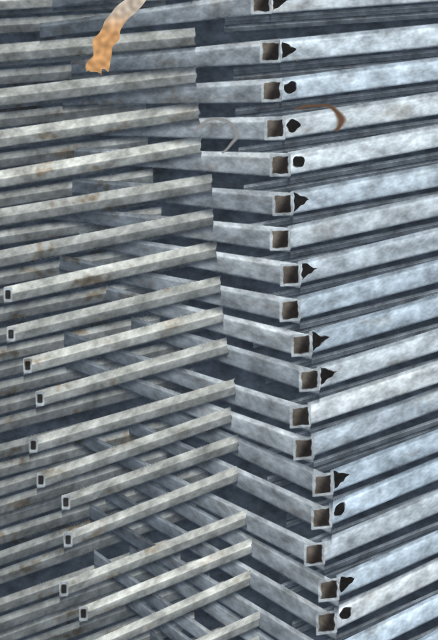
Write a Shadertoy shader that draws this pattern.

```glsl
#define ROWS 17.5
#define FIRST_ROW -3
#define LAST_ROW 22
#define RIGHT_HALF 0.315
#define MIDDLE_HALF 0.33
#define LEFT_HALF 0.25
#define WEAR 0.27
#define SHADOW 0.75
#define DARK_METAL vec3(0.13, 0.16, 0.20)
#define LIGHT_METAL vec3(0.83, 0.87, 0.89)
#define WARM vec3(1.03, 1.0, 0.95)

float pixel;  // one pixel in row units

float hash(float n) { return fract(sin(n * 127.1 + 3.7) * 4375.85); }

vec2 gradientAt(vec2 c) {
  float a = 6.2832 * hash(dot(c, vec2(1.0, 2.45)));
  return vec2(cos(a), sin(a));
}

float noise(vec2 p) {
  vec2 i = floor(p), f = p - i, u = f * f * (3.0 - 2.0 * f), e = vec2(1, 0);
  return mix(mix(dot(gradientAt(i), f), dot(gradientAt(i + e), f - e), u.x),
    mix(dot(gradientAt(i + e.yx), f - e.yx), dot(gradientAt(i + 1.0), f - 1.0), u.x), u.y);
}

float cover(float d) { return smoothstep(pixel, -pixel, d); }

float box(vec2 p, vec2 size) {
  vec2 q = abs(p) - size;
  return length(max(q, 0.0)) + min(max(q.x, q.y), 0.0);
}

vec3 metal(float tone) { return mix(DARK_METAL, LIGHT_METAL, tone); }

// Two-faced sloping bar with a soft shadow below; y points down
void bar(inout vec3 col, inout vec2 grain, vec2 p, vec2 anchor, float slope, float radius,
         vec2 span, vec2 tones, float split, vec3 tint, float seed) {
  float y = p.y - anchor.y - slope * (p.x - anchor.x), v = y / radius;
  float inside = cover(max(span.x - p.x, p.x - span.y));
  float shade = inside * smoothstep(0.0, 0.6, v) * smoothstep(2.0, 1.0, v);
  col = mix(col, metal(0.06), SHADOW * shade);
  float tone = mix(tones.x, tones.y * (1.0 - 0.14 * v), smoothstep(split - 0.12, split + 0.12, v));
  tone += 0.06 * exp(-60.0 * (v - split) * (v - split));
  tone *= (1.0 - 0.35 * smoothstep(0.78, 1.0, v)) * (0.86 + 0.28 * hash(seed));
  float mask = inside * cover(abs(y) - radius);
  col = mix(col, metal(tone) * tint, mask);
  if (mask > 0.5) grain = vec2(p.x, y) + seed * vec2(7.3, 3.1);
}

// Open square end with a thin rim
void openEnd(inout vec3 col, vec2 d, float rough) {
  col = mix(col, metal(0.74), cover(box(d, vec2(0.25, 0.27)) - 0.04));
  float wall = smoothstep(0.1, -0.2, d.x + 0.5 * d.y);
  vec3 inner = mix(vec3(0.17, 0.16, 0.16), vec3(0.40, 0.38, 0.35), wall);
  col = mix(col, inner, cover(box(d + 0.04 * rough, vec2(0.19, 0.21)) - 0.02));
}

// Bent wire along part of an ellipse
void wire(inout vec3 col, vec2 p, vec2 centre, vec2 size, float cut, vec3 tint) {
  vec2 d = (p - centre) / size;
  float ring = abs(length(d) - 1.0 - 0.2 * noise(p * 2.3)) * size.y;
  col = mix(col, tint, cover(max(ring - 0.035, (d.y - d.x - cut) * 0.3)));
}

void mainImage(out vec4 fragColor, in vec2 fragCoord) {
  pixel = ROWS / iResolution.y;
  vec2 p = vec2(fragCoord.x, iResolution.y - fragCoord.y) * pixel, grain = p;
  vec3 col = metal(0.12);
  float rough = noise(p * 6.0);

  // Layer 0 is distant, layer 1 near; upper rows cover lower ones
  for (int layer = 0; layer < 2; layer++)
  for (int i = LAST_ROW; i >= FIRST_ROW; i--) {
    float row = float(i), t = row / 17.0;
    float j = hash(row + 0.3) - 0.5, k = hash(row + 41.7) - 0.5;
    vec2 end = vec2(7.25 + 0.105 * row + 0.45 * j,
                    row + 0.05 + 0.5 * sin(3.1416 * sqrt(max(t, 0.0))) + 0.1 * k);
    float rightSlope = -0.08 - 0.4 * t + 0.03 * k;
    float middleSlope = -0.12 + 0.72 * t + 0.03 * j;
    float leftSlope = -0.07 - 0.37 * t + 0.04 * k;
    float tipX = 5.2 + 0.1 * row + 0.25 * k;
    vec2 tip = vec2(tipX, end.y + middleSlope * (tipX - end.x) - 0.6 * (1.0 - t));

    if (layer == 0) {
      for (float n = 1.0; n >= 0.0; n--) {
        float seed = row + 80.0 + 37.0 * n;
        bar(col, grain, p, end + vec2(0.3, 0.43 + 0.2 * n), rightSlope * 0.93, 0.1,
            vec2(end.x - 1.0, 20.0), vec2(0.5, 0.3), -0.2, vec3(1), seed);
        bar(col, grain, p, tip + vec2(-0.6, 0.25 + 0.5 * n), leftSlope * 0.9, 0.21,
            vec2(-9.0, tipX - 0.5 - 0.8 * n + j), vec2(0.62, 0.36), -0.1, WARM, seed + 90.0);
      }
      continue;
    }

    // Right bar with a torn opening at its start
    bar(col, grain, p, end, rightSlope, RIGHT_HALF, vec2(end.x + 0.2, 20.0), vec2(0.76, 0.9),
        -0.65, mix(vec3(1), vec3(0.94, 0.99, 1.04), hash(row + 9.0)), row);
    vec2 d = p - end, tear = d - vec2(0.5, rightSlope * d.x);
    float wedge = max(abs(tear.y) + 0.6 * tear.x - 0.13, -tear.x - 0.19);
    float torn = mix(length(tear) - 0.16, wedge, step(0.0, k)) + 0.08 * rough;
    col = mix(col, vec3(0.14), cover(torn) * step(-0.3, j));

    // Middle bar receding to the upper left
    float away = max(-d.x, 0.0), dim = 1.0 - 0.5 * smoothstep(1.8, 5.5, away);
    bar(col, grain, p, end, middleSlope, MIDDLE_HALF - 0.025 * min(away, 5.0),
        vec2(end.x - 5.6 + 2.0 * j, end.x + 0.27), vec2(0.84, 0.57) * dim, -0.55, vec3(1), row + 30.0);
    openEnd(col, d - vec2(0.0, 0.3 * rightSlope * d.x), rough);

    // Left bar resting on it, hollow at its near end
    float nearX = -1.37 + 0.217 * row + 0.5 * j;
    bar(col, grain, p, tip, leftSlope, LEFT_HALF - 0.04 * t, vec2(nearX, tipX + 0.06 * rough),
        vec2(0.83, 0.52), 0.0, WARM, row + 60.0);
    vec2 cap = p - vec2(nearX + 0.11, tip.y + leftSlope * (nearX + 0.11 - tipX));
    col = mix(col, metal(0.7), cover(box(cap, vec2(0.07, 0.15)) - 0.05));
    col = mix(col, vec3(0.19), cover(box(cap, vec2(0.03, 0.08)) - 0.04));
  }

  // Zinc mottling and rust stains
  float mottle = 1.2 * noise(grain * vec2(1.7, 2.6)) + 0.7 * noise(grain * vec2(5.0, 6.5));
  col *= 1.0 + WEAR * (mottle + 0.4 * noise(grain * vec2(11.0, 16.0)));
  float rust = smoothstep(0.2, 0.6, noise(grain * vec2(0.9, 2.5) + 9.0) + 0.4 * rough);
  col *= mix(vec3(1), vec3(0.72, 0.6, 0.48), rust * (0.2 + 0.4 * smoothstep(6.0, 2.0, p.x)));

  // Loose wires and a torn paper strip
  wire(col, p, vec2(5.9, 3.7), vec2(0.55, 0.48), 0.7, vec3(0.56));
  wire(col, p, vec2(8.6, 3.3), vec2(0.75, 0.42), -0.1, vec3(0.40, 0.31, 0.25));
  float fall = 1.0 - p.y / 2.0;
  float strip = abs(p.x - 2.7 - fall * fall) - 0.3 - 0.2 * noise(p * 2.5);
  vec3 paper = mix(vec3(0.80, 0.61, 0.42), vec3(0.77, 0.72, 0.66), smoothstep(0.5, 0.9, fall));
  col = mix(col, paper * (1.0 + 0.3 * rough), cover(max(strip, p.y - 1.95 + 0.2 * rough)));

  fragColor = vec4(clamp(col, 0.0, 1.0), 1.0);
}
```
